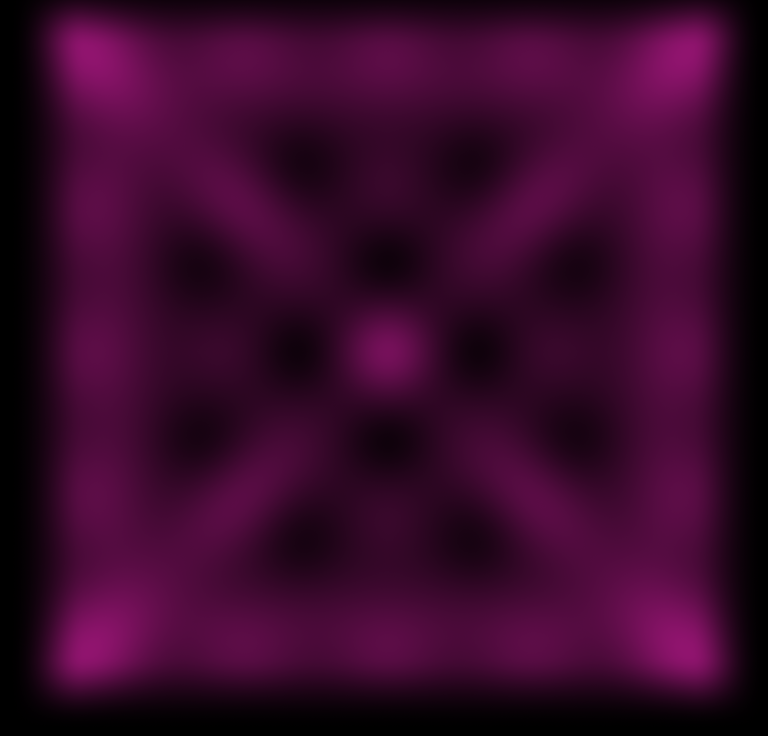
Write a Shadertoy shader that draws this background.

```glsl
// Blurred magenta glows forming a square frame crossed by two diagonals on black.

const vec2  CENTER      = vec2(0.505, 0.522); // share of the canvas
const float HALF_SIDE   = 0.405;              // share of the canvas height
const vec3  TINT        = vec3(1.0, 0.138, 0.765);
const float BASE_LEVEL  = 0.175;
const float FRAME_LEVEL = 0.10;
const float BAR_LEVEL   = 0.07;
const float CORNER_LEVEL = 0.32;
const float CENTER_LEVEL = 0.285;
const float DIAGONAL_LEVEL = 0.12;
const float EDGE_LEVEL  = 0.10;
const float INNER_LEVEL = 0.05;
const float HOLE_LEVEL  = 0.12;
const float NOTCH_LEVEL = 0.10;
const float FADE_START  = 1.02;
const float FADE_END    = 1.27;
const float GRAIN       = 0.002;

// Soft elliptical spot with its peak of 1 at offset zero
float glow(vec2 offset, vec2 size) {
    vec2 d = offset / size;
    return exp(-dot(d, d));
}

float hash(vec2 p) {
    vec3 h = fract(p.xyx * 0.1031);
    h += dot(h, h.yzx + 33.33);
    return fract((h.x + h.y) * h.z);
}

// Glows and hollows along one axis; q.x points away from the centre
float axisLight(vec2 q) {
    float frame = exp(-pow((q.x - 0.93) / 0.17, 2.0));
    float light = FRAME_LEVEL * frame * (1.0 - smoothstep(0.55, 0.95, q.y));
    for (int i = 0; i < 2; i++) {
        vec2 spot = vec2(1.02, 0.48 * float(i));
        light += EDGE_LEVEL * glow(q - spot, vec2(0.16, 0.17));
    }
    light += INNER_LEVEL * glow(q - vec2(0.56, 0.0), vec2(0.13));
    light -= HOLE_LEVEL * glow(q - vec2(0.30, 0.0), vec2(0.13, 0.15));
    light -= NOTCH_LEVEL * glow(q - vec2(0.63, 0.29), vec2(0.16, 0.15));
    return light;
}

// Bar, mid spot and corner, measured along and across the diagonal
float diagonalLight(vec2 q) {
    vec2 d = vec2(q.x + q.y, q.x - q.y) * 0.70711;
    float bar = exp(-pow(d.y / 0.16, 2.0)) * smoothstep(0.15, 0.5, d.x);
    return BAR_LEVEL * bar
         + DIAGONAL_LEVEL * glow(d - vec2(0.70, 0.0), vec2(0.24, 0.14))
         + CORNER_LEVEL * glow(d - vec2(1.414, 0.0), vec2(0.26, 0.19));
}

void mainImage(out vec4 fragColor, in vec2 fragCoord) {
    // Fold the four quadrants into one
    vec2 p = (fragCoord - CENTER * iResolution.xy) / (HALF_SIDE * iResolution.y);
    vec2 q = abs(p);

    float light = BASE_LEVEL + axisLight(q) + axisLight(q.yx) + diagonalLight(q);
    light += CENTER_LEVEL * glow(p, vec2(0.145));

    // Fade to black outside the frame
    vec2 fade = 1.0 - smoothstep(FADE_START, FADE_END, q);
    light *= fade.x * fade.y;

    // Faint dither hides banding
    light += GRAIN * (hash(fragCoord) - 0.5);
    fragColor = vec4(max(light, 0.0) * TINT, 1.0);
}
```
